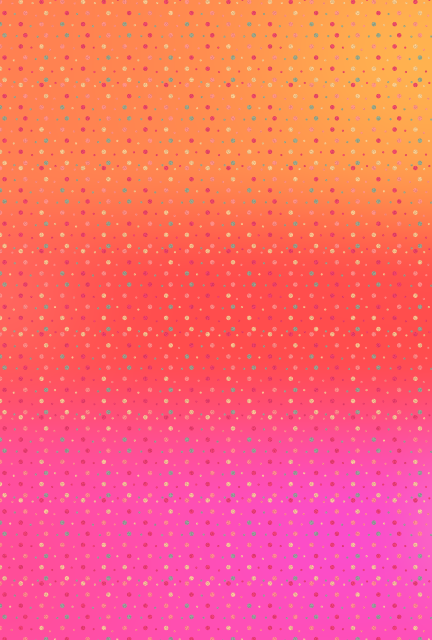
Write a Shadertoy shader that draws this pattern.

```glsl
// Glittery confetti dots over a soft orange, red and pink gradient.
// A tile of eight rows by three columns repeats about 7 times across and
// 7.7 down; each row is looped over and its nearest dots are composited.

float hash(vec2 p) {
    return fract(sin(dot(p, vec2(127.1, 311.7))) * 43758.5453);
}

// Colour index of each large dot, three columns per row
const int DOT_COLORS[24] = int[24](
    2, 0, 3,   3, 2, 0,   1, 3, 2,   1, 3, 2,
    2, 3, 0,   3, 2, 1,   0, 3, 0,   0, 2, 1);

vec3 dotColor(int index) {
    if (index == 0) return vec3(0.95, 0.80, 0.58); // cream
    if (index == 1) return vec3(0.53, 0.66, 0.58); // teal
    if (index == 2) return vec3(1.00, 0.56, 0.54); // salmon
    return vec3(0.91, 0.23, 0.42);                 // raspberry
}

float glow(vec2 uv, vec2 center, vec2 size) {
    vec2 d = (uv - center) / size;
    return exp(-dot(d, d));
}

// Blurred vertical bands with soft patches; uv.y runs downward
vec3 background(vec2 uv) {
    float warmEdge = uv.y + 0.07 * (uv.x - 0.5) * (1.0 - uv.x);
    vec3 orange = mix(vec3(1.0, 0.50, 0.32), vec3(1.0, 0.56, 0.30), uv.x);
    vec3 color = mix(orange, vec3(1.0, 0.30, 0.30), smoothstep(0.24, 0.45, warmEdge));
    color = mix(color, vec3(1.0, 0.31, 0.52), smoothstep(0.54, 0.70, uv.y));
    color = mix(color, vec3(1.0, 0.31, 0.70), smoothstep(0.64, 0.80, uv.y));
    color = mix(color, vec3(1.0, 0.70, 0.31), glow(uv, vec2(1.0, 0.08), vec2(0.38, 0.20)));
    color = mix(color, vec3(1.0, 0.42, 0.38), 0.8 * glow(uv, vec2(0.0, 0.47), vec2(0.22, 0.13)));
    color = mix(color, vec3(1.0, 0.30, 0.55), 0.7 * glow(uv, vec2(0.0, 0.90), vec2(0.30, 0.20)));
    color = mix(color, vec3(0.98, 0.30, 0.82), 0.8 * glow(uv, vec2(0.82, 0.85), vec2(0.28, 0.13)));
    return mix(color, vec3(0.98, 0.45, 0.78), 0.6 * glow(uv, vec2(1.03, 0.82), vec2(0.10, 0.12)));
}

float disc(vec2 offset, float radius, float blur) {
    return 1.0 - smoothstep(radius - blur, radius + blur, length(offset));
}

void mainImage(out vec4 fragColor, in vec2 fragCoord) {
    vec2 uv = fragCoord / iResolution.xy;
    uv.y = 1.0 - uv.y;
    vec3 color = background(uv);

    // The canvas is 520 units wide and a tile is 75 by 100 units
    vec2 p = uv * vec2(520.0, 520.0 * iResolution.y / iResolution.x);
    float blur = 0.6 * 520.0 / iResolution.x;
    float glitter = 0.9 + 0.16 * hash(floor(p * 1.5));

    for (int row = 0; row < 8; row++) {
        float shift = float(row % 2) * 5.5;
        float dy = mod(p.y - 2.3 - 13.4 * float(row) + 50.0, 100.0) - 50.0;

        // Large dots
        float column = floor((p.x - shift) / 25.0 + 0.5);
        float dx = p.x - shift - 25.0 * column;
        int slot = int(mod(column, 3.0));
        vec3 ink = dotColor(DOT_COLORS[row * 3 + slot]);
        color = mix(color, ink * glitter, 0.85 * disc(vec2(dx, dy), 2.7, blur));

        // Small dots, jittered between the large ones
        column = floor((p.x - shift) / 25.0);
        vec2 cell = vec2(mod(column, 3.0), float(row));
        vec2 jitter = vec2(hash(cell + 3.1), hash(cell + 8.7)) - 0.5;
        vec2 center = vec2(12.5, 2.0) + jitter * vec2(5.0, 4.0);
        vec2 toSmall = vec2(p.x - shift - 25.0 * column, dy) - center;
        ink = dotColor(int(4.0 * hash(cell + 5.3)));
        color = mix(color, ink * glitter, 0.8 * disc(toSmall, 1.3, blur));
    }

    fragColor = vec4(color, 1.0);
}
```
